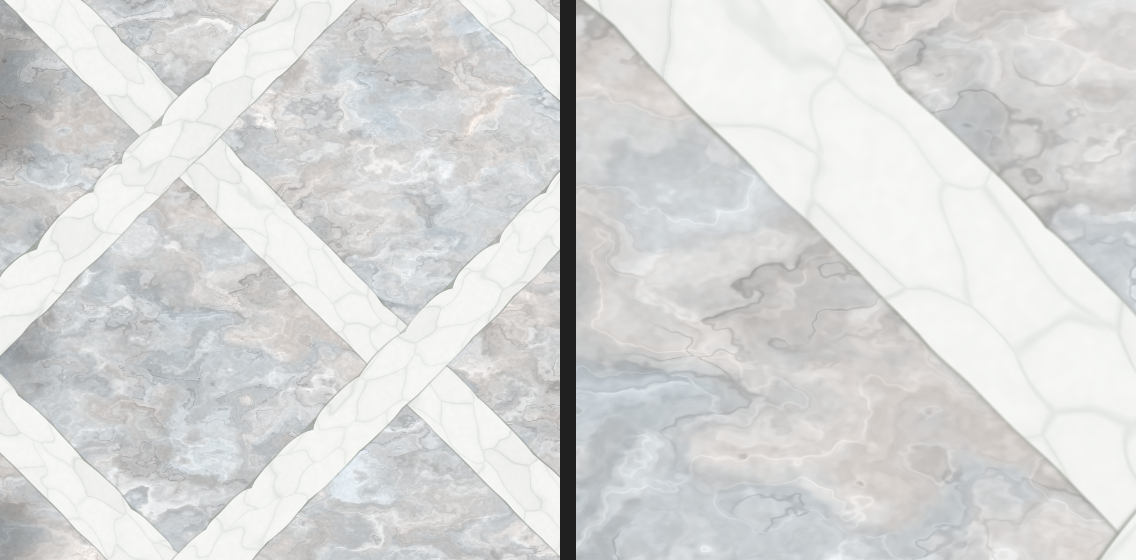
Left: the whole. Right: its middle third, enlarged.
A three.js fragment shader for this pattern:

```glsl
// Diagonal lattice of pale pebbled bands over mottled grey stone.
// Two sets of repeating strips cross at right angles; Voronoi cells shape
// the pebbles and domain-warped noise forms the stone's flakes and veins.
varying vec2 vUv;

const float PERIOD = 0.575;
const float HALF_WIDTH = 0.0495;
const float SOFT = 0.0012;
const vec3 PEBBLE_WHITE = vec3(0.962, 0.967, 0.957);
const vec3 PEBBLE_SEAM = vec3(0.865, 0.875, 0.86);
const vec3 GAP_SHADOW = vec3(0.57, 0.59, 0.55);

float hash(vec2 p) {
  vec3 q = fract(vec3(p.xyx) * 0.1031);
  q += dot(q, q.yzx + 33.33);
  return fract((q.x + q.y) * q.z);
}

vec2 hash2(vec2 p) {
  return vec2(hash(p), hash(p + 71.7));
}

float noise(vec2 p) {
  vec2 i = floor(p), f = fract(p);
  f = f * f * (3.0 - 2.0 * f);
  return mix(mix(hash(i), hash(i + vec2(1.0, 0.0)), f.x),
             mix(hash(i + vec2(0.0, 1.0)), hash(i + 1.0), f.x), f.y);
}

float fbm(vec2 p) {
  float sum = 0.0, amp = 0.5;
  for (int i = 0; i < 5; i++) {
    sum += amp * noise(p);
    p = mat2(1.6, 1.2, -1.2, 1.6) * p + 13.7;
    amp *= 0.5;
  }
  return sum / 0.97;
}

// Thin line along the mid level of a noise field
float vein(float n, float width) {
  return 1.0 - smoothstep(0.0, width, abs(n - 0.5));
}

vec3 stone(vec2 p) {
  vec2 q = p * vec2(15.0, 23.0) + 40.0;
  vec2 warp = vec2(fbm(q), fbm(q + 19.3)) - 0.5;
  vec2 w = q + 3.5 * warp;
  float mottle = fbm(w * 1.3);
  float patches = fbm(p * 4.0 + 8.0);
  float tone = 0.80 + 0.25 * (mottle - 0.5) + 0.10 * (patches - 0.5);

  // Broken dark veins, pale flakes and fine grain
  float broken = smoothstep(0.42, 0.65, noise(q * 0.8 + 5.0));
  tone -= 0.085 * broken * vein(noise(w * 1.5 + 31.0), 0.09);
  tone += 0.06 * smoothstep(0.55, 0.72, fbm(w * vec2(0.9, 1.5) + 62.0));
  tone += 0.045 * vein(noise(w * 1.1 + 90.0), 0.07);
  tone += 0.035 * (noise(p * 230.0) - 0.5);

  // Brighter toward the upper right, worn at the left rim
  tone += 0.025 * smoothstep(0.3, 1.5, p.x + p.y) - 0.008;
  tone -= 0.2 * smoothstep(0.13, 0.0, p.x) * smoothstep(0.35, 0.7, noise(p * 5.0 + 2.0))
        * (0.5 + mottle);
  float tint = fbm(w * 0.6 + 120.0) - 0.5;
  return vec3(tone) + tint * vec3(0.09, 0.0, -0.06) + vec3(-0.002, 0.002, 0.004);
}

// Seam strength in x, cell shade in y
vec2 pebbles(vec2 p) {
  p += 0.45 * (vec2(noise(p * 2.1), noise(p * 2.1 + 17.0)) - 0.5);
  vec2 cell = floor(p), nearestId = cell;
  float first = 9.0, second = 9.0;
  for (int y = -1; y <= 1; y++) {
    for (int x = -1; x <= 1; x++) {
      vec2 id = cell + vec2(float(x), float(y));
      float d = length(id + 0.1 + 0.8 * hash2(id) - p);
      if (d < first) { second = first; first = d; nearestId = id; }
      else { second = min(second, d); }
    }
  }
  float shade = hash(nearestId + 4.2);
  float gap = second - first;
  float seam = (1.0 - smoothstep(0.0, 0.09, gap)) * (0.3 + 0.5 * shade);
  seam += 0.18 * (1.0 - smoothstep(0.0, 0.35, gap));
  return vec2(seam, shade);
}

// Depth of the notches between rounded stones along an edge
float notch(float along, float seed) {
  float t = along * 8.5 + 0.7 * noise(vec2(along * 7.0, seed));
  float f = 2.0 * fract(t) - 1.0;
  return pow(abs(f), 3.0) * (0.35 + 0.65 * noise(vec2(t * 1.3, seed + 9.0)));
}

// Lays one set of parallel bands over the ground colour
vec3 layBands(vec3 ground, float across, float along, float rough, float seed) {
  float id = floor(across / PERIOD + 0.5);
  float s = across - id * PERIOD;
  float key = seed + id * 7.0 + 30.0;
  float wobble = 0.003 * (noise(vec2(along * 30.0, key)) - 0.5);
  float upper = HALF_WIDTH + 0.1 * rough - rough * notch(along, key) - s + wobble;
  float lower = HALF_WIDTH - 0.2 * rough * notch(along + 3.0, key) + s + wobble;
  float inside = min(upper, lower);

  // Shaded gaps and an uneven contour line
  float gap = smoothstep(-SOFT, SOFT, HALF_WIDTH - abs(s));
  float wear = noise(vec2(along * 24.0, key + 3.0));
  float contour = exp(-pow(inside / 0.0022, 2.0)) * (0.25 + 0.65 * wear);
  vec3 col = mix(ground, GAP_SHADOW, max(gap * (0.3 + 0.5 * wear), contour));

  vec2 stones = pebbles(vec2(along * 11.0 + s * 6.0, s * 19.0 - along * 2.0) + key * 3.0);
  vec3 face = mix(PEBBLE_WHITE, PEBBLE_SEAM, stones.x * 0.75);
  face -= 0.022 * smoothstep(0.6, 1.0, stones.y);
  face += 0.014 * (noise(vec2(along, s) * 160.0) - 0.5);
  return mix(col, face, smoothstep(-SOFT, SOFT, inside));
}

void main() {
  float rise = (vUv.x + vUv.y - 1.0) * 0.70711;
  float fall = (vUv.x - vUv.y + 1.0) * 0.70711;
  vec3 col = stone(vUv);
  col = layBands(col, rise - 0.0534, fall, 0.006, 11.0);
  col = layBands(col, 0.400 - fall, rise + 2.0, 0.015, 53.0);
  gl_FragColor = vec4(clamp(col, 0.0, 1.0), 1.0);
}
```
